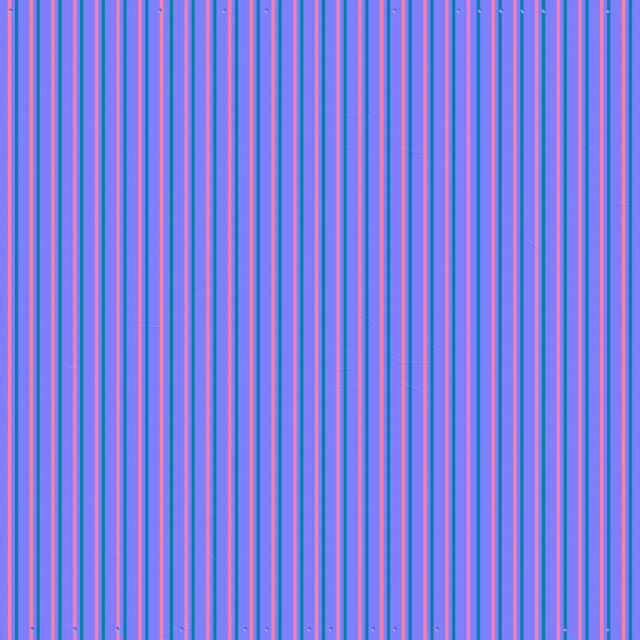
Write a three.js fragment shader that draws this texture map.

```glsl
// Normal map of ribbed sheet metal: 29 narrow vertical ribs, each with a rising
// and a falling face, two wider ribs where sheets lap, a row of scattered bolts
// along the top and bottom edges, and faint clustered hairline scratches.
varying vec2 vUv;

const float RIB_LAST = 28.0;
const float RIB_FIRST = 0.0150;
const float RIB_PITCH = 0.03392;
const float CREST = 0.0108;
const float LAP = 0.0047;
const float BOLT_CELLS = 30.0;
const int SCRATCHES = 56;

const vec3 FLAT = vec3(0.495, 0.50, 0.995);
const vec3 RISE = vec3(0.99, 0.50, 0.63);
const vec3 FALL = vec3(0.02, 0.50, 0.64);

float hash(vec2 p) {
  return fract(sin(dot(p, vec2(127.1, 311.7))) * 43758.5453);
}

vec2 hash2(vec2 p) {
  return vec2(hash(p), hash(p + 19.7));
}

// Holds the coordinate still for one lap width, stretching a crest.
float lapShift(float x, float start) {
  return clamp(x - start, 0.0, LAP);
}

// Coverage of the nearest sloped face in an evenly spaced row.
float faceRow(float x) {
  float index = clamp(floor(x / RIB_PITCH + 0.5), 0.0, RIB_LAST);
  float d = abs(x - index * RIB_PITCH);
  return 1.0 - clamp((d - 0.0016) / 0.0020, 0.0, 1.0);
}

// Blue falls later than red along the rounded edge of a face.
vec3 tilt(vec3 base, vec3 face, float amount) {
  vec3 blend = vec3(amount, amount, pow(amount, 1.5));
  return mix(base, face, blend);
}

vec3 ribs(float x) {
  float u = x - lapShift(x, 0.2578) - lapShift(x, 0.7374) - RIB_FIRST;
  vec3 color = tilt(FLAT, RISE, faceRow(u));
  return tilt(color, FALL, faceRow(u - CREST));
}

// Small domes in the outermost rows of a grid, some of them missing.
vec3 addBolts(vec3 color, vec2 uv) {
  vec2 cell = floor(uv * BOLT_CELLS);
  vec2 d = (fract(uv * BOLT_CELLS) - 0.5) / 0.10;
  float edgeRow = step(cell.y, 0.5) + step(BOLT_CELLS - 1.5, cell.y);
  float present = step(0.45, hash(cell + 3.0));
  float r = length(d);
  vec3 dome = vec3(-0.8 * d, sqrt(max(1.0 - 0.64 * r * r, 0.0)));
  float cover = 1.0 - smoothstep(0.75, 1.15, r);
  return mix(color, 0.5 + 0.5 * dome, cover * edgeRow * present);
}

// Slope across one thin, slightly bent groove.
vec2 scratch(vec2 p, float angle, float halfLength, float bend) {
  vec2 along = vec2(cos(angle), sin(angle));
  vec2 across = vec2(-along.y, along.x);
  float t = dot(p, along) / halfLength;
  float s = (dot(p, across) - bend * halfLength * t * t) / 0.0011;
  float fade = 1.0 - smoothstep(0.4, 1.0, abs(t));
  return across * s * exp(-s * s) * fade;
}

// Scratches gathered around random centres, mostly running down to the right.
vec2 scratches(vec2 uv) {
  vec2 slope = vec2(0.0);
  for (int i = 0; i < SCRATCHES; i++) {
    float id = float(i);
    vec2 centre = hash2(vec2(floor(id / 4.0), 5.3));
    vec2 offset = (hash2(vec2(id, 8.1)) - 0.5) * 0.16;
    vec2 shape = hash2(vec2(id, 2.9));
    float angle = mix(-1.1, 0.25, shape.x);
    float halfLength = mix(0.008, 0.045, shape.y * shape.y);
    float bend = (hash(vec2(id, 6.4)) - 0.5) * 0.3;
    float depth = mix(0.05, 0.20, hash(vec2(id, 4.2)));
    slope += depth * scratch(uv - centre - offset, angle, halfLength, bend);
  }
  return slope;
}

// Smooth value noise for the faint unevenness of the sheet.
float noise(vec2 p) {
  vec2 i = floor(p);
  vec2 f = fract(p);
  f = f * f * (3.0 - 2.0 * f);
  float low = mix(hash(i), hash(i + vec2(1.0, 0.0)), f.x);
  float high = mix(hash(i + vec2(0.0, 1.0)), hash(i + 1.0), f.x);
  return mix(low, high, f.y);
}

void main() {
  vec3 color = ribs(vUv.x);
  color.rg += scratches(vUv);
  color.rg += 0.012 * (noise(vUv * vec2(90.0, 260.0)) - 0.5);
  color = addBolts(color, vUv);
  gl_FragColor = vec4(clamp(color, 0.0, 1.0), 1.0);
}
```
